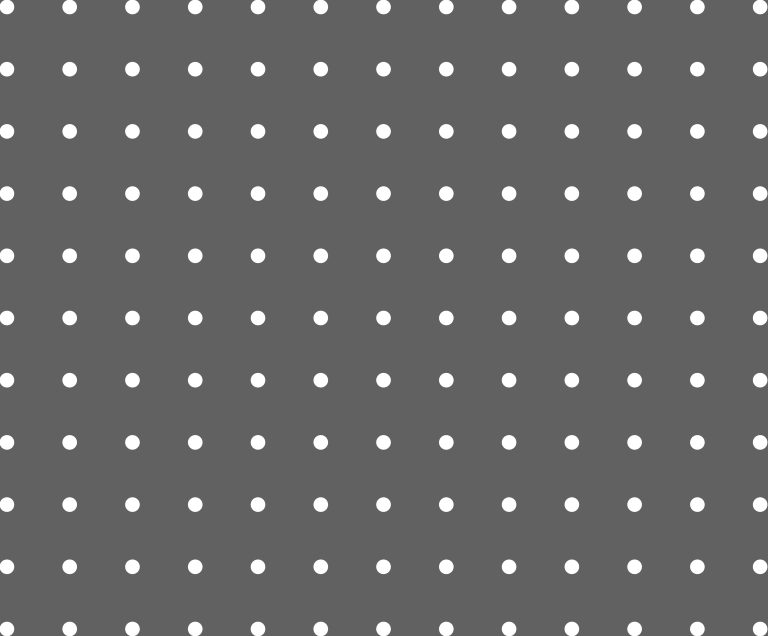
Give the GLSL for this pattern, as a WebGL 1 fragment shader.

```glsl
precision highp float;

uniform vec2 u_resolution;

#define GRID_CENTER vec2(0.4994, 0.5)
#define GRID_PITCH vec2(0.08173, 0.0978)
#define DOT_RADIUS 0.0095
#define EDGE_PIXELS 1.3
#define GROUND_COLOR vec3(0.38)
#define DOT_COLOR vec3(1.0)

// Offset from the nearest grid point, in fractions of the canvas
vec2 nearestDotOffset(vec2 uv) {
  vec2 cell = (uv - GRID_CENTER) / GRID_PITCH;
  return (fract(cell + 0.5) - 0.5) * GRID_PITCH;
}

// Signed distance to the nearest dot, in canvas widths
float dotDistance(vec2 uv) {
  vec2 aspect = vec2(1.0, u_resolution.y / u_resolution.x);
  return length(nearestDotOffset(uv) * aspect) - DOT_RADIUS;
}

void main() {
  vec2 uv = gl_FragCoord.xy / u_resolution;

  // Edge coverage spread over about one pixel
  float softness = 0.5 * EDGE_PIXELS / u_resolution.x;
  float coverage = 1.0 - smoothstep(-softness, softness, dotDistance(uv));

  gl_FragColor = vec4(mix(GROUND_COLOR, DOT_COLOR, coverage), 1.0);
}
```
